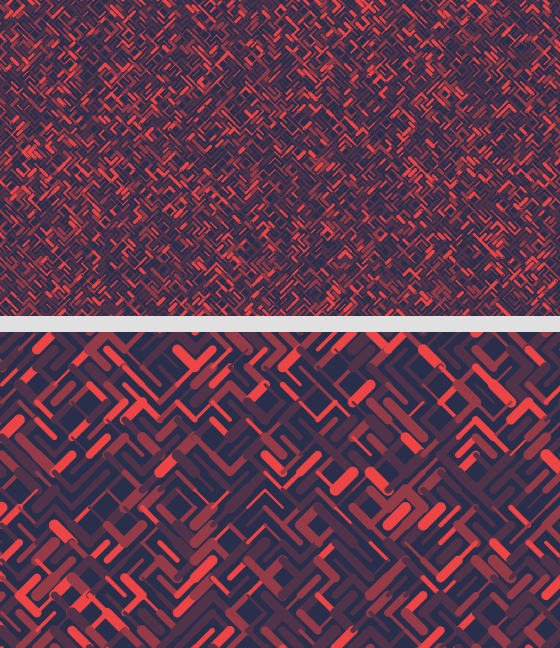
Top: the whole. Bottom: its middle third, enlarged.
Give the GLSL for this pattern, as a Shadertoy shader.

```glsl
// Dense maze of round-capped diagonal strokes in three red tones on dark indigo.

float hash(vec2 p) {
    vec3 q = fract(vec3(p.xyx) * vec3(0.1031, 0.1030, 0.0973));
    q += dot(q, q.yzx + 33.33);
    return fract((q.x + q.y) * q.z);
}

float segmentDistance(vec2 p, vec2 a, vec2 b) {
    vec2 ab = b - a;
    return length(p - a - ab * clamp(dot(p - a, ab) / dot(ab, ab), 0.0, 1.0));
}

void mainImage(out vec4 fragColor, in vec2 fragCoord) {
    const vec3 indigo = vec3(0.16, 0.18, 0.29);
    const vec3 coral = vec3(0.93, 0.27, 0.27);

    // Square grid with 54 rows over the canvas height
    float pixel = 54.0 / iResolution.y;
    vec2 p = fragCoord * pixel;
    vec2 home = floor(p);
    vec3 color = indigo;

    // Caps reach into adjacent cells, so paint the whole neighbourhood in order
    for (int x = -1; x <= 1; x++) {
        for (int y = 1; y >= -1; y--) {
            vec2 cell = home + vec2(x, y);

            // One diagonal per cell, leaning either way
            float lean = step(0.5, hash(cell + 11.7));
            vec2 start = cell + vec2(0.0, lean);
            vec2 end = cell + vec2(1.0, 1.0 - lean);

            // Random stroke width and one of three tones
            float radius = mix(0.06, 0.33, hash(cell + 47.3));
            float pick = hash(cell + 83.9);
            float tone = pick < 0.43 ? 0.2 : pick < 0.75 ? 0.55 : 1.0;

            float edge = segmentDistance(p, start, end) - radius;
            float coverage = clamp(0.5 - edge / pixel, 0.0, 1.0);
            color = mix(color, mix(indigo, coral, tone), coverage);
        }
    }

    fragColor = vec4(color, 1.0);
}
```
